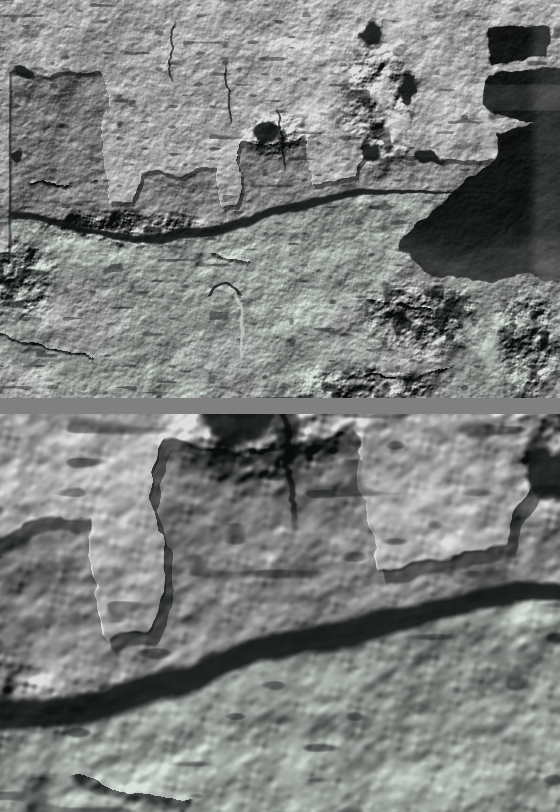
Top: the whole. Bottom: its middle third, enlarged.
Write a WebGL 2 fragment shader that draws this texture.

```glsl
#version 300 es
precision highp float;
// Weathered grey wall: flaking plaster over streaked render, split by a long crack,
// with a dark recess at the right. Warped masks and noise form a height field lit
// from above; holes, ledges and hairlines are added on top.
uniform vec2 u_resolution;
out vec4 outColor;

const float SHEET_TONE = 0.635, UNDER_TONE = 0.47, LOWER_TONE = 0.575;
const float DARK_TONE = 0.08, CHALK_TONE = 0.80;
const float RELIEF = 5.5, RUBBLE_RELIEF = 8.0, RAGGED = 0.055, SOFT = 0.0028;
const vec2 LIGHT_STEP = vec2(-0.0014, 0.0024);
const vec3 DARK_TINT = vec3(0.90, 1.05, 0.98), MOSS_TINT = vec3(0.975, 1.015, 0.985);

// Centre and radii of each blot
const vec4 HOLES[7] = vec4[7](
  vec4(.045, .826, .034, .022), vec4(.05, .606, .03, .021), vec4(.945, .915, .026, .036),
  vec4(.66, .665, .042, .022), vec4(.935, .62, .028, .022), vec4(1.09, .615, .05, .02),
  vec4(1.02, .775, .018, .045));
const vec4 RUBBLE[7] = vec4[7](
  vec4(.05, .3, .1, .1), vec4(.32, .43, .26, .05), vec4(1.33, .13, .09, .16),
  vec4(.92, .03, .2, .06), vec4(.95, .74, .1, .18), vec4(1.06, .2, .16, .1),
  vec4(.7, .66, .1, .05));
const vec4 CHALK[5] = vec4[5](
  vec4(1.02, .94, .07, .09), vec4(.98, .72, .04, .1), vec4(.79, .7, .035, .06),
  vec4(1.215, .72, .03, .12), vec4(1.22, .16, .06, .08));
// Start and end of each broken ledge
const vec4 LEDGES[5] = vec4[5](
  vec4(0, .18, .24, .1), vec4(.74, .045, 1.12, .075), vec4(.53, .36, .63, .345),
  vec4(.94, .25, 1.12, .21), vec4(.02, .53, .24, .54));

float hash(vec2 p) {
  vec3 q = fract(p.xyx * 0.1031);
  q += dot(q, q.yzx + 33.33);
  return fract((q.x + q.y) * q.z);
}
float noise(vec2 p) {
  vec2 i = floor(p), f = fract(p);
  f *= f * (3.0 - 2.0 * f);
  return mix(mix(hash(i), hash(i + vec2(1, 0)), f.x),
             mix(hash(i + vec2(0, 1)), hash(i + 1.0), f.x), f.y);
}
float fbm(vec2 p) {
  float sum = 0.0, amp = 0.5;
  for (int i = 0; i < 5; i++, amp *= 0.52) {
    sum += amp * noise(p);
    p = mat2(1.6, 1.2, -1.2, 1.6) * p + 17.3;
  }
  return sum;
}
float above(float edge, float v) { return smoothstep(edge - SOFT, edge + SOFT, v); }
float fade(float a, float b, float v) { return 1.0 - smoothstep(a, b, v); }
float rise(float at, float x) { return smoothstep(at - 0.012, at + 0.012, x); }
float blot(vec2 p, vec4 b) { return length((p - b.xy) / b.zw); }
vec2 warp(vec2 p) { return vec2(fbm(p * 13.0), fbm(p * 13.0 + 40.0)) - 0.5; }

struct Wall { float sheet, under, cavity, rubble, crackSide; };

Wall layers(vec2 p) {
  Wall w;
  vec2 q = p + RAGGED * warp(p);
  float edge = 0.82 - 0.32 * rise(0.27, q.x) + 0.07 * rise(0.35, q.x) - 0.08 * rise(0.55, q.x)
    + 0.15 * rise(0.605, q.x) - 0.095 * rise(0.78, q.x) + 0.065 * rise(0.905, q.x);
  float strip = (1.0 - above(0.022, mix(p.x, q.x, 0.1))) * above(0.37, q.y);
  w.sheet = max(above(edge, q.y), strip);
  w.crackSide = mix(p.y, q.y, 0.5) - 0.46 + 0.058 * smoothstep(0.0, 0.36, p.x)
    - 0.115 * smoothstep(0.36, 1.0, p.x);
  w.under = above(0.0, w.crackSide) * (1.0 - w.sheet);
  // Recess outline, with two ledges reaching into it
  float left = 1.005 + 0.245 * smoothstep(0.36, 0.66, q.y) - 0.03 * smoothstep(0.68, 0.74, q.y);
  float ground = 0.30 + 0.06 * fade(1.0, 1.12, p.x);
  float tongue = above(abs(q.y - 0.70), 0.25 * (1.34 - p.x));
  float shelf = above(abs(q.y - 0.83), 0.013);
  w.cavity = above(left, q.x) * above(ground, q.y) * (1.0 - above(0.925, q.y))
    * (1.0 - max(tongue, shelf)) * (1.0 - above(1.385, q.x) * above(0.83, p.y));
  w.rubble = 0.0;
  for (int i = 0; i < 7; i++) w.rubble = max(w.rubble, fade(0.5, 1.2, blot(q, RUBBLE[i])));
  return w;
}
float height(vec2 p, Wall w) {
  float streaks = noise(p * vec2(16, 110)) + 0.8 * noise(p * vec2(9, 46) + 5.0);
  return fbm(p * 12.0) + 0.055 * noise(p * vec2(95, 120)) + 0.045 * w.sheet
    + 0.035 * streaks * w.under + 0.1 * w.rubble * noise(p * 45.0);
}
void main() {
  vec2 p = gl_FragCoord.xy / u_resolution.y, bend = warp(p), q = p + 0.05 * bend;
  Wall w = layers(p), over = layers(p + 5.0 * LIGHT_STEP);
  float lower = (1.0 - w.sheet) * (1.0 - w.under);
  // Base tones, relief, nicks and the shadow below the sheet
  float slope = height(p, w) - height(p + LIGHT_STEP, layers(p + LIGHT_STEP));
  float tone = w.sheet * SHEET_TONE + w.under * UNDER_TONE + lower * LOWER_TONE
    + 0.2 * (fbm(p * 4.0 + 8.0) - 0.5) - 0.07 * w.rubble + slope * (RELIEF + RUBBLE_RELIEF * w.rubble);
  tone *= 1.0 - 0.45 * over.sheet * (1.0 - w.sheet);
  tone *= 1.0 - 0.4 * smoothstep(0.8, 0.92, noise(p * vec2(30, 75)));
  tone *= 1.0 - 0.6 * w.rubble * smoothstep(0.62, 0.8, noise(p * 38.0 + 3.0));
  // Chalky patches, broken ledges and holes
  float flakes = smoothstep(0.35, 0.55, fbm(p * 22.0)), broken = smoothstep(0.25, 0.5, noise(p * 19.0));
  for (int i = 0; i < 5; i++) {
    float chalk = fade(0.5, 1.1, blot(p + 0.11 * bend, CHALK[i]));
    tone = mix(tone, CHALK_TONE + 3.0 * slope, 0.75 * chalk * flakes);
    vec2 a = q - LEDGES[i].xy, run = LEDGES[i].zw - LEDGES[i].xy;
    a -= run * clamp(dot(a, run) / dot(run, run), 0.0, 1.0);
    tone += broken * fade(0.003, 0.012, length(a)) * (a.y > 0.0 ? 0.1 : -0.36);
  }
  for (int i = 0; i < 7; i++)
    tone = mix(tone, DARK_TONE, 0.9 * fade(0.65, 1.0, blot(p + 0.08 * bend, HOLES[i])));
  // Hairline cracks, then a pale root with a dark arched top
  for (float k = 0.0; k < 3.0; k++) {
    float x = 0.44 + 0.135 * k + 0.06 * (fbm(vec2(p.y * 16.0, k * 7.0)) - 0.5);
    float span = fade(0.06, 0.085, abs(p.y - 0.87 + 0.11 * k));
    tone *= 1.0 - 0.65 * span * fade(0.001, 0.004, abs(p.x - x));
  }
  float root = abs(q.x - 0.612 + 0.015 * smoothstep(0.18, 0.26, p.y));
  tone = mix(tone, CHALK_TONE, 0.8 * fade(0.07, 0.09, abs(p.y - 0.18)) * fade(0.002, 0.007, root));
  float arch = abs(length(q - vec2(0.565, 0.245)) - 0.04);
  tone *= 1.0 - 0.7 * above(0.25, q.y) * fade(0.002, 0.006, arch);
  // Main crack and the dim inside of the recess
  float gap = (0.004 + 0.014 * noise(vec2(p.x * 9.0, 3.0))) * fade(0.95, 1.15, p.x);
  tone = mix(tone, DARK_TONE, 0.9 * fade(gap * 0.6, gap + SOFT, abs(w.crackSide)) * rise(0.025, p.x));
  float glow = 0.15 * fade(0.33, 0.45, p.y) + 0.12 * smoothstep(1.32, 1.36, p.x)
    + 0.09 * fade(0.03, 0.036, abs(p.y - 0.755));
  float inside = DARK_TONE + glow * (0.4 + fbm(p * vec2(14, 30))) + slope;
  tone = clamp(mix(tone, inside, w.cavity), 0.045, 0.87);
  vec3 tint = mix(vec3(1), MOSS_TINT, lower * smoothstep(0.4, 0.6, fbm(p * 5.0)));
  outColor = vec4(tone * mix(DARK_TINT, tint, smoothstep(0.06, 0.32, tone)), 1.0);
}
```
